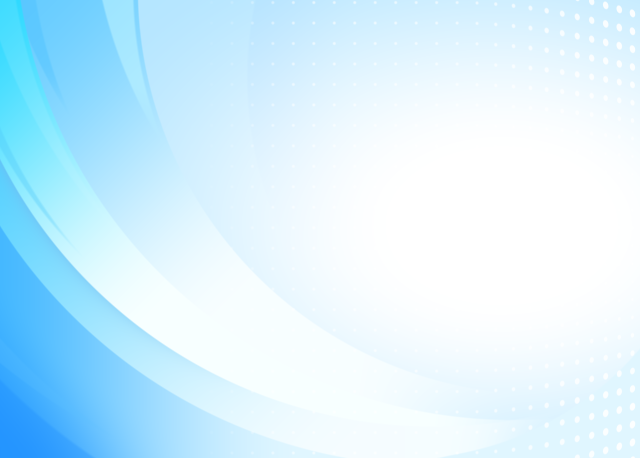
This background is drawn by a Shadertoy shader. Its source:

```glsl
// Pale blue backdrop: a soft white glow, broad arcs sweeping from the upper left
// to the lower right, and a halftone of white dots that swells at the right corners.
// Arcs are circle distances, painted back to front with diagonal colour ramps.

const vec3 WHITE = vec3(1.0);
const vec2 GLOW_CENTRE = vec2(1.095, 0.507);
const float DOT_SPACING = 0.0447;

// Signed distance to a circle, positive outside
float circle(vec2 p, vec2 centre, float radius) {
    return length(p - centre) - radius;
}

// Coverage of the side where d > 0, with a chosen edge softness
float cover(float d, float softness) {
    float aa = max(softness, 1.0 / iResolution.y);
    return smoothstep(-aa, aa, d);
}

// Sliver outside an arc, narrowing from full width at topY to a point at tipY
float crescent(vec2 p, float d, float width, float tipY, float topY) {
    float taper = max((p.y - tipY) / (topY - tipY), 0.0);
    float sides = cover(d, 0.003) * cover(width * taper - d, 0.003);
    return sides * smoothstep(0.0, 0.5, taper);
}

// Elliptical glow fading to pale blue
vec3 glow(vec2 p) {
    float t = length((p - GLOW_CENTRE) * vec2(0.75, 1.1));
    return mix(WHITE, vec3(0.71, 0.90, 1.0), smoothstep(0.16, 0.8, t));
}

// Halftone grid, bent and tightened toward the right edge
float halftone(vec2 p) {
    float right = max(p.x - 1.0, 0.0);
    vec2 q = p + right * right * vec2(0.75, p.y - 0.5);
    vec2 cell = (fract((q - vec2(0.6405, 0.5474)) / DOT_SPACING + 0.5) - 0.5) * DOT_SPACING;
    float swell = smoothstep(0.0, 0.4, right) * smoothstep(0.1, 0.4, abs(p.y - 0.5));
    float radius = 0.003 + 0.0065 * swell;
    float strength = smoothstep(0.4, 0.7, p.x) * mix(0.6, 0.9, swell);
    return cover(radius - length(cell), 0.002) * strength;
}

void mainImage(out vec4 fragColor, in vec2 fragCoord) {
    vec2 p = fragCoord / iResolution.y;
    float diagonal = p.x + 1.0 - p.y;

    // Glow with one faint inner arc
    vec3 col = glow(p);
    float faintArc = circle(p, vec2(1.35, 0.83), 0.81);
    float faintFade = smoothstep(0.4, 0.9, p.y) * smoothstep(0.25, 0.0, -faintArc);
    col -= vec3(0.018, 0.014, 0.0) * cover(-faintArc, 0.003) * faintFade;

    // Wide translucent band with a light sliver, dissolving to the right
    vec2 innerCentre = vec2(1.188, 1.025);
    vec3 bandColor = mix(vec3(0.40, 0.80, 1.0), vec3(0.97, 0.995, 1.0),
                         smoothstep(0.0, 1.2, diagonal));
    float lightSliver = crescent(p, circle(p, innerCentre, 0.897), 0.068, 0.672, 1.0);
    bandColor = mix(bandColor, vec3(0.75, 0.96, 1.0), 0.55 * lightSliver);
    float bandFade = smoothstep(1.15, 0.75, p.x);
    col = mix(col, bandColor, cover(circle(p, innerCentre, 0.887), 0.002) * bandFade);

    // Bright cyan ribbon and the blue sliver beside it
    vec2 ribbonCentre = vec2(1.121, 1.173);
    float blueSliver = crescent(p, circle(p, ribbonCentre, 1.057), 0.048, 0.735, 1.0);
    col = mix(col, vec3(0.28, 0.75, 1.0), 0.4 * blueSliver);
    vec3 ribbonColor = mix(vec3(0.13, 0.84, 1.0), vec3(0.97, 1.0, 1.0),
                           smoothstep(-0.15, 1.05, diagonal));
    float sheen = crescent(p, circle(p, ribbonCentre, 1.10), 0.05, 0.47, 0.9);
    ribbonColor = mix(ribbonColor, WHITE, 0.1 * sheen);
    float ribbonFade = smoothstep(1.25, 0.9, p.x);
    col = mix(col, ribbonColor, cover(circle(p, ribbonCentre, 1.09), 0.002) * ribbonFade);

    // Outer blue band, shaded where it tucks under the ribbon
    vec2 outerCentre = vec2(0.948, 1.130);
    float shadeSliver = crescent(p, circle(p, outerCentre, 1.032), 0.018, 0.42, 0.68);
    col = mix(col, vec3(0.30, 0.78, 0.98), 0.35 * shadeSliver);
    float outerArc = circle(p, outerCentre, 1.0614);
    vec3 outerColor = mix(vec3(0.26, 0.80, 1.0), vec3(0.96, 0.99, 1.0),
                          smoothstep(0.0, 1.75, diagonal));
    float shade = exp(-max(outerArc, 0.0) * 70.0) * smoothstep(0.6, 0.0, p.x);
    outerColor = mix(outerColor, vec3(0.45, 0.72, 0.94), 0.5 * shade);
    float outerFade = smoothstep(1.25, 0.85, p.x);
    col = mix(col, outerColor, cover(outerArc, 0.002) * outerFade);

    // Blue corner, paling along the bottom edge
    vec2 cornerCentre = vec2(0.955, 1.114);
    float cornerArc = circle(p, cornerCentre, 1.1316);
    float risingArc = circle(p, vec2(0.8755, 0.6825), 0.685);
    float rim = mix(cornerArc, risingArc, smoothstep(0.8, 1.0, p.x));
    vec3 cornerColor = mix(vec3(0.24, 0.71, 1.0), vec3(0.88, 0.965, 1.0),
                           smoothstep(-0.1, 0.68, p.x));
    float depth = smoothstep(0.06, 0.32, cornerArc) * smoothstep(0.45, 0.05, p.x);
    cornerColor = mix(cornerColor, vec3(0.12, 0.56, 1.0), 0.75 * depth);
    float cornerSliver = crescent(p, circle(p, cornerCentre, 1.28), 0.035, 0.03, 0.2);
    cornerColor = mix(cornerColor, vec3(0.35, 0.75, 1.0), 0.25 * cornerSliver);
    float deepest = cover(circle(p, cornerCentre, 1.342), 0.004);
    cornerColor = mix(cornerColor, vec3(0.10, 0.54, 1.0), 0.3 * deepest);
    col = mix(col, cornerColor, cover(rim, 0.002));

    col = mix(col, WHITE, halftone(p));
    fragColor = vec4(col, 1.0);
}
```
